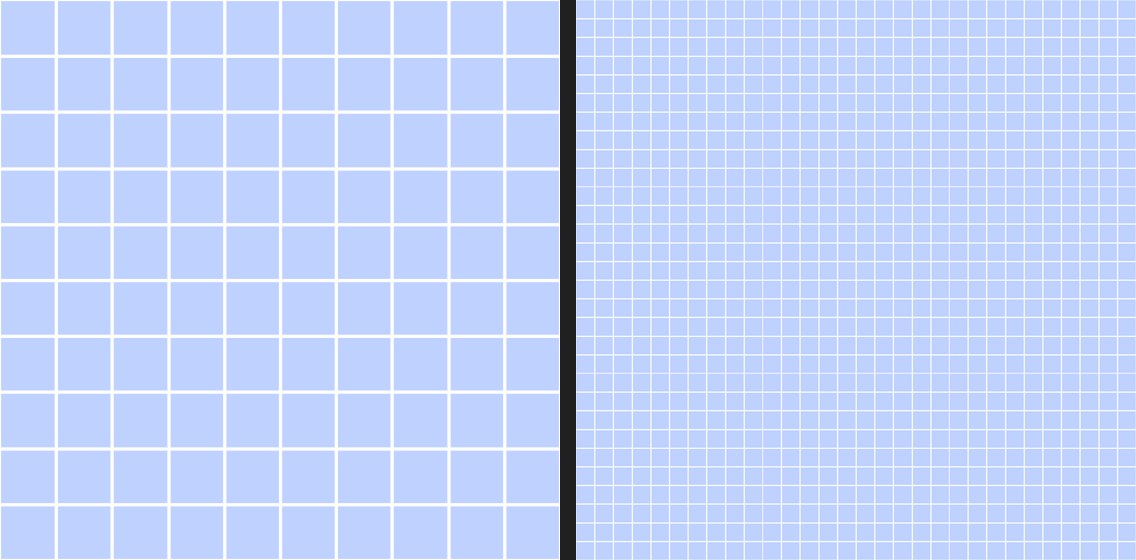
Left, the tile; right, the same tile 3 across and 3 down.
Write a WebGL 1 fragment shader that draws this pattern.

```glsl
precision highp float;

uniform vec2 u_resolution;

const float REPEATS = 10.0;
// Line edges lie on a fine lattice with this many units across the canvas.
const float LATTICE = 512.0;
const float INNER_WIDTH = 3.0;
const float BORDER_WIDTH = 2.0;
const vec3 TILE_COLOR = vec3(0.745, 0.82, 1.0);
const vec3 LINE_COLOR = vec3(1.0);

// Coverage of the nearest grid line; coord and pixel are in lattice units.
float lineCoverage(float coord, float spacing, float pixel) {
  float index = floor(coord / spacing + 0.5);
  float start = floor(index * spacing - 0.5);

  // The line shared by opposite canvas edges is thinner.
  float isInner = step(0.5, index) * step(index, REPEATS - 0.5);
  float halfWidth = 0.5 * mix(BORDER_WIDTH, INNER_WIDTH, isInner);

  float dist = abs(coord - start - halfWidth);
  return clamp((halfWidth - dist) / pixel + 0.5, 0.0, 1.0);
}

void main() {
  vec2 uv = gl_FragCoord.xy / u_resolution;
  // Rows count downward from the top edge.
  vec2 coord = vec2(uv.x, 1.0 - uv.y) * LATTICE;
  vec2 pixel = LATTICE / u_resolution;
  float spacing = LATTICE / REPEATS;

  float vertical = lineCoverage(coord.x, spacing, pixel.x);
  float horizontal = lineCoverage(coord.y, spacing, pixel.y);
  float grid = max(vertical, horizontal);

  gl_FragColor = vec4(mix(TILE_COLOR, LINE_COLOR, grid), 1.0);
}
```
